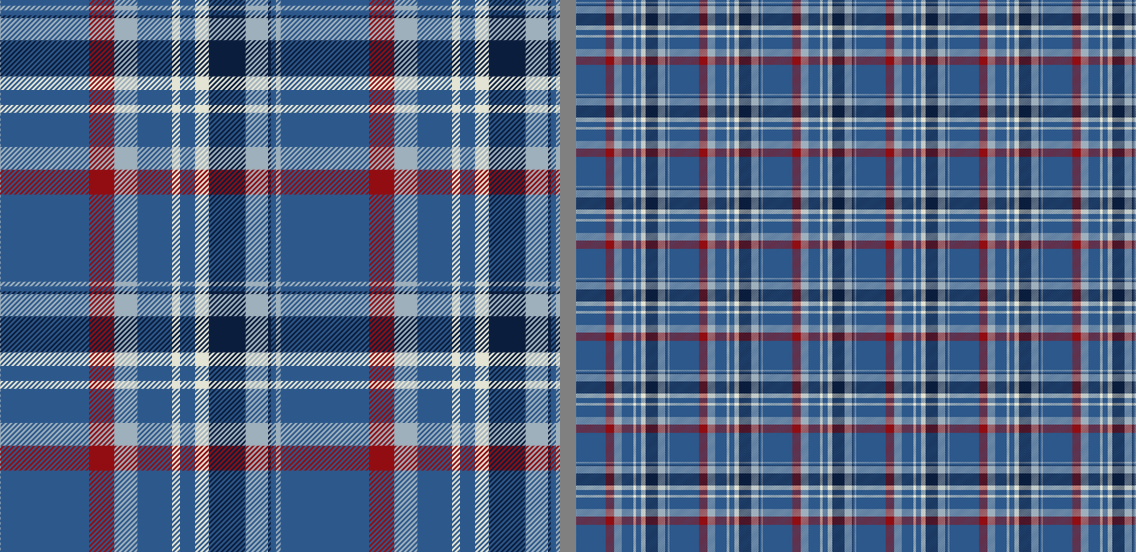
Left, the tile; right, the same tile 3 across and 3 down.
This pattern is drawn by a Shadertoy shader. Its source:

```glsl
// Blue tartan twill: one asymmetric sett woven as warp and weft, with diagonal threads.

#define REPEATS vec2(2.0, 2.0)          // setts across and up
#define SETT_START vec2(0.318, 0.295)   // where the red band begins, in setts
#define SETT_UNITS 388.0                // band positions are given in these units
#define TWILL vec2(110.0, 108.0)        // diagonal ribs across and up, whole numbers
#define BLUE vec3(0.172, 0.345, 0.545)
#define NAVY vec3(0.045, 0.115, 0.240)
#define RED vec3(0.570, 0.050, 0.070)
#define GREY vec3(0.625, 0.690, 0.740)
#define CREAM vec3(0.895, 0.895, 0.830)

const int BAND_COUNT = 8;

// Start and end of each band, measured from the red one
const vec2 BAND_SPAN[BAND_COUNT] = vec2[](
    vec2(0, 35), vec2(35, 67), vec2(115, 126), vec2(147, 166),
    vec2(166, 217), vec2(217, 248), vec2(248, 252), vec2(259, 265.5));

const vec3 BAND_COLOR[BAND_COUNT] = vec3[](
    RED, GREY, CREAM, CREAM, NAVY, GREY, NAVY, GREY);

// Linear edge coverage, so that touching bands add up to exactly one
float coverage(float signedDistance, float pixel) {
    return clamp(0.5 - signedDistance / pixel, 0.0, 1.0);
}

// Thread colour at position t, where one sett has length 1
vec3 settColor(float t, float pixel) {
    vec3 color = BLUE;
    for (int i = 0; i < BAND_COUNT; i++) {
        vec2 span = BAND_SPAN[i] / SETT_UNITS;
        float center = 0.5 * (span.x + span.y);
        float halfWidth = 0.5 * (span.y - span.x);
        float offset = abs(fract(t - center + 0.5) - 0.5);
        color += (BAND_COLOR[i] - BLUE) * coverage(offset - halfWidth, pixel);
    }
    return color;
}

// 1 where the warp lies on top, 0 where the weft does
float twillMask(vec2 uv) {
    float phase = uv.x * TWILL.x - uv.y * TWILL.y;
    float pixel = length(TWILL / iResolution.xy);
    return coverage(abs(fract(phase) - 0.5) - 0.25, pixel);
}

void mainImage(out vec4 fragColor, in vec2 fragCoord) {
    vec2 uv = fragCoord / iResolution.xy;
    vec2 sett = uv * REPEATS - SETT_START;
    vec2 pixel = REPEATS / iResolution.xy;

    vec3 warp = settColor(sett.x, pixel.x);
    vec3 weft = settColor(sett.y, pixel.y);
    fragColor = vec4(mix(weft, warp, twillMask(uv)), 1.0);
}
```
